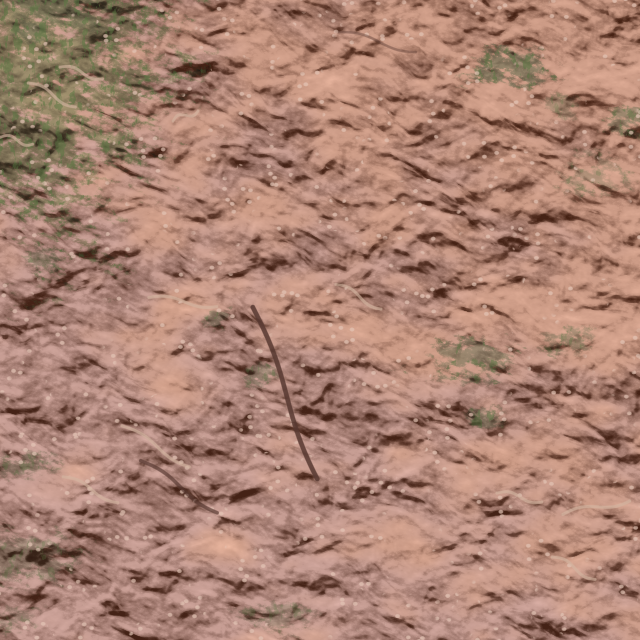
A Shadertoy shader for this texture:

```glsl
// Dry reddish soil: flattened cellular clods lit from the upper left,
// with ragged shadow cracks, muted grass patches, pale straws and dark twigs.
// Relief is layered cellular noise, shaded by its slope towards the light.

vec2 hash2(vec2 p) {
    vec3 q = fract(p.xyx * vec3(0.1031, 0.1030, 0.0973));
    q += dot(q, q.yzx + 33.33);
    return fract((q.xx + q.yz) * q.zy);
}

// x: squared distance to the nearest seed, y: sum of soft blobs (mean near 0.52)
vec2 cells(vec2 p) {
    vec2 cell = floor(p), f = fract(p);
    float nearest = 4.0, blobs = 0.0;
    for (int y = -1; y <= 1; y++)
    for (int x = -1; x <= 1; x++) {
        vec2 o = vec2(x, y);
        vec2 d = o + hash2(cell + o + 50.0) - f;
        nearest = min(nearest, dot(d, d));
        blobs += exp(-6.0 * dot(d, d));
    }
    return vec2(nearest, blobs);
}

// Layered blobs, centred on zero
float mottle(vec2 p) {
    float sum = 0.0, amp = 0.6;
    for (int i = 0; i < 3; i++) {
        sum += amp * (cells(p).y - 0.52);
        p = mat2(1.7, 1.1, -1.1, 1.7) * p + 7.3;
        amp *= 0.6;
    }
    return sum;
}

float relief(vec2 p) {
    p += 0.009 * sin(p.yx * vec2(37.0, 29.0) + 2.0 * sin(p * 17.0));
    p += 0.003 * sin(p.yx * vec2(131.0, 113.0) + 3.0 * sin(p * 61.0));
    p.y += 0.15 * p.x;
    vec2 q = p * vec2(13.0, 23.0);
    float h = 0.0, amp = 1.0;
    for (int i = 0; i < 4; i++) {
        vec2 c = cells(q);
        h += amp * (0.55 * c.y - 0.6 * c.x);
        q = q * 1.9 + vec2(3.7, 9.1);
        amp *= 0.52;
    }
    return h;
}

// Coverage of a thin, slightly bent stalk from a to b
float stalk(vec2 p, vec2 a, vec2 b, float width) {
    vec2 ab = b - a;
    float t = clamp(dot(p - a, ab) / dot(ab, ab), 0.0, 1.0);
    vec2 side = normalize(vec2(-ab.y, ab.x));
    float d = length(p - a - ab * t - side * 0.005 * sin(t * 6.0));
    return 1.0 - smoothstep(width * 0.4, width * 0.4 + 0.0025, d);
}

// Ragged elliptical patch
float patchMask(vec2 p, vec2 centre, vec2 radius, float ragged) {
    return 1.0 - smoothstep(0.4, 1.2, length((p - centre) / radius) + ragged);
}

void mainImage(out vec4 fragColor, in vec2 fragCoord) {
    vec2 uv = fragCoord / iResolution.y;

    // Slope shading, broad mottling and fine grit
    float lit = relief(uv) - relief(uv + vec2(-0.003, 0.007));
    float broad = mottle(uv * vec2(5.0, 8.0));
    float streak = mottle((uv + vec2(0.0, 0.3 * uv.x)) * vec2(22.0, 48.0) + 11.0);
    float grit = mottle(uv * vec2(90.0, 130.0) + 23.0);
    float tone = 0.61 + 0.85 * lit + 0.5 * broad + 0.35 * streak + 0.2 * grit;
    tone += 0.12 * (uv.x - 0.5);
    float crack = smoothstep(0.2, 0.5, -lit - 0.35 * broad - 0.25 * streak);
    tone = min(tone, 0.8 + 0.25 * (tone - 0.8)) - 0.4 * crack;

    // Soil, pinker on the left and more orange towards the upper right
    vec3 soil = mix(vec3(0.46, 0.32, 0.27), vec3(0.85, 0.69, 0.64), max(tone, -0.5));
    float warm = smoothstep(0.5, 1.6, uv.x + uv.y + broad);
    vec3 col = soil * mix(vec3(1.0, 0.99, 1.01), vec3(1.03, 0.98, 0.92), warm);

    // Grass in the upper left corner, then smaller scattered tufts
    float ragged = 1.1 * streak + 0.7 * broad + 0.5 * grit;
    float grass = patchMask(uv, vec2(0.06, 0.89), vec2(0.17, 0.22), ragged);
    float tufts = patchMask(uv, vec2(0.80, 0.89), vec2(0.07, 0.03), ragged);
    for (int i = 0; i < 16; i++) {
        vec2 r = hash2(vec2(i, 5.0)), s = hash2(vec2(i, 19.0));
        vec2 size = mix(vec2(0.02, 0.014), vec2(0.085, 0.04), s.x * s.x);
        float mask = patchMask(uv, vec2(pow(r.x, 1.4), r.y), size, ragged);
        tufts = max(tufts, mask * mix(0.35, 0.9, s.y));
    }
    float shade = 0.65 + 0.55 * tone;
    col = mix(col, vec3(0.50, 0.48, 0.34) * shade, 0.75 * grass);
    col = mix(col, vec3(0.40, 0.41, 0.31) * shade, 0.65 * tufts);
    float blades = smoothstep(0.05, 0.35, mottle(uv * vec2(75.0, 40.0) + 31.0));
    col = mix(col, vec3(0.34, 0.46, 0.25), 0.5 * blades * max(grass, tufts));

    // Small pale stones
    float stone = 1.0 - smoothstep(0.006, 0.04, cells(uv * vec2(42.0, 50.0)).x);
    stone *= smoothstep(0.08, 0.3, mottle(uv * 17.0 + 41.0));
    col = mix(col, vec3(0.89, 0.77, 0.71), 0.7 * stone);

    // Pale straws, mostly lying flat on the left half
    for (int i = 0; i < 11; i++) {
        vec2 a = hash2(vec2(i, 71.0)), r = hash2(vec2(i, 83.0));
        a.x *= 0.8 * a.x + 0.2;
        float angle = 1.1 * (r.x - 0.5);
        vec2 b = a + mix(0.04, 0.13, r.y) * vec2(cos(angle), sin(angle));
        col = mix(col, vec3(0.83, 0.71, 0.63), 0.65 * stalk(uv, a, b, 0.003));
    }

    // Dark twigs
    float twig = stalk(uv, vec2(0.395, 0.52), vec2(0.497, 0.252), 0.006);
    twig = max(twig, 0.8 * stalk(uv, vec2(0.22, 0.28), vec2(0.34, 0.20), 0.004));
    twig = max(twig, 0.5 * stalk(uv, vec2(0.53, 0.95), vec2(0.65, 0.92), 0.002));
    col = mix(col, vec3(0.34, 0.22, 0.19), 0.85 * twig);

    fragColor = vec4(clamp(col, 0.0, 1.0), 1.0);
}
```
